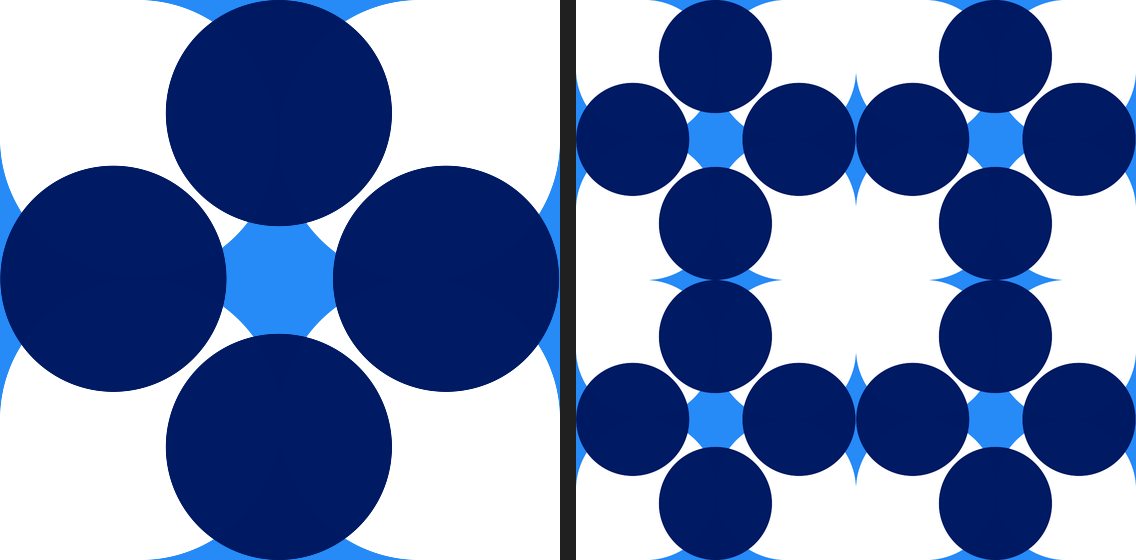
Left: one tile. Right: repeated 2 by 2.
Give the GLSL for this pattern, as a Shadertoy shader.

```glsl
const vec3 NAVY = vec3(0.0, 0.10, 0.39);
const vec3 WHITE = vec3(1.0);
const vec3 BLUE = vec3(0.15, 0.54, 0.97);

// Quarter-tile petal: a circle whose outer corner is filled out square.
float petalDistance(vec2 p) {
    vec2 fromCorner = 0.5 - abs(p - 0.5);
    float radius = p.x < 0.5 && p.y > 0.5 ? 0.2467 : 0.2505;
    float circle = length(fromCorner - radius) - radius;
    float corner = max(fromCorner.x, fromCorner.y) - radius;
    return min(circle, corner);
}

// Two mirrored pairs of discs, slightly off centre.
float discDistance(vec2 p) {
    float sidePair = length(vec2(abs(p.x - 0.4995) - 0.297, p.y - 0.5022));
    float uprightPair = length(vec2(p.x - 0.498, abs(p.y - 0.5) - 0.298));
    return min(sidePair, uprightPair) - 0.202;
}

float coverage(float dist, float pixel) {
    return 1.0 - smoothstep(-0.5 * pixel, 0.5 * pixel, dist);
}

void mainImage(out vec4 fragColor, in vec2 fragCoord) {
    vec2 p = fract(fragCoord / iResolution.xy);
    float pixel = 1.0 / min(iResolution.x, iResolution.y);

    // Layers from back to front
    vec3 color = mix(BLUE, WHITE, coverage(petalDistance(p), pixel));
    color = mix(color, NAVY, coverage(discDistance(p), pixel));
    fragColor = vec4(color, 1.0);
}
```
